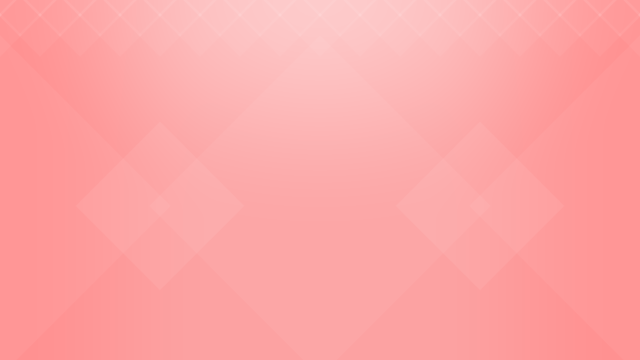
This background is drawn by a WebGL 1 fragment shader. Its source:

```glsl
precision mediump float;

uniform vec2 u_resolution;

// Lengths are fractions of the canvas height; x is measured from the centre.
const vec3 EDGE_COLOR = vec3(1.0, 0.568, 0.568);
const vec3 MID_COLOR = vec3(0.988, 0.635, 0.635);
const vec3 LIGHT_COLOR = vec3(1.0, 0.985, 0.985);

const float SIDE_START = 0.28;
const float SIDE_END = 0.85;
const vec2 GLOW_RADIUS = vec2(0.96, 0.65);
const float GLOW_STRENGTH = 0.41;

const float DIAMOND_Y = 0.428;
const float DIAMOND_PERIOD = 0.8889;
const float LARGE_HALF = 0.474;
const float LARGE_ALPHA = 0.048;
const float SMALL_HALF = 0.234;
const float SMALL_ALPHA = 0.065;

const int TILE_ROWS = 3;
const float TILE_Y = 0.903;
const float TILE_PERIOD = 0.1111;
const float TILE_HALF = 0.0605;
const float TILE_ALPHA = 0.045;
const float TILE_ALPHA_STEP = 0.022;

// Soft-edged coverage of one diamond centred at the origin.
float diamond(vec2 p, float halfSize) {
  float dist = (abs(p.x) + abs(p.y) - halfSize) * 0.7071;
  float blur = 0.75 / u_resolution.y;
  return 1.0 - smoothstep(-blur, blur, dist);
}

// Horizontal row of diamonds; two interleaved sets let neighbours overlap.
float diamondRow(vec2 p, float period, float halfSize) {
  float span = 2.0 * period;
  float coverage = 0.0;
  for (int i = 0; i < 2; i++) {
    float x = mod(p.x + float(i) * period + period, span) - period;
    coverage += diamond(vec2(x, p.y), halfSize);
  }
  return coverage;
}

vec3 lighten(vec3 color, float amount) {
  return mix(color, LIGHT_COLOR, amount);
}

void main() {
  vec2 p = gl_FragCoord.xy / u_resolution.y;
  p.x -= 0.5 * u_resolution.x / u_resolution.y;

  // Darker sides and a broad glow from the top centre
  float side = smoothstep(SIDE_START, SIDE_END, abs(p.x));
  vec3 color = mix(MID_COLOR, EDGE_COLOR, side);
  float glowDist = length((p - vec2(0.0, 1.0)) / GLOW_RADIUS);
  color = lighten(color, GLOW_STRENGTH * (1.0 - smoothstep(0.0, 1.0, glowDist)));

  // Large diamonds, with small ones over their meeting points
  vec2 q = p - vec2(0.0, DIAMOND_Y);
  float large = diamondRow(q, DIAMOND_PERIOD, LARGE_HALF);
  color = lighten(color, LARGE_ALPHA * large);
  q.x += 0.5 * DIAMOND_PERIOD;
  float small = diamondRow(q, DIAMOND_PERIOD, SMALL_HALF);
  color = lighten(color, SMALL_ALPHA * small);

  // Staggered tiles that brighten towards the top edge
  for (int i = 0; i < TILE_ROWS; i++) {
    float row = float(i);
    vec2 offset = vec2(row, row) * 0.5 * TILE_PERIOD;
    float tiles = diamondRow(p - vec2(0.0, TILE_Y) - offset, TILE_PERIOD, TILE_HALF);
    color = lighten(color, (TILE_ALPHA + row * TILE_ALPHA_STEP) * tiles);
  }

  gl_FragColor = vec4(color, 1.0);
}
```
